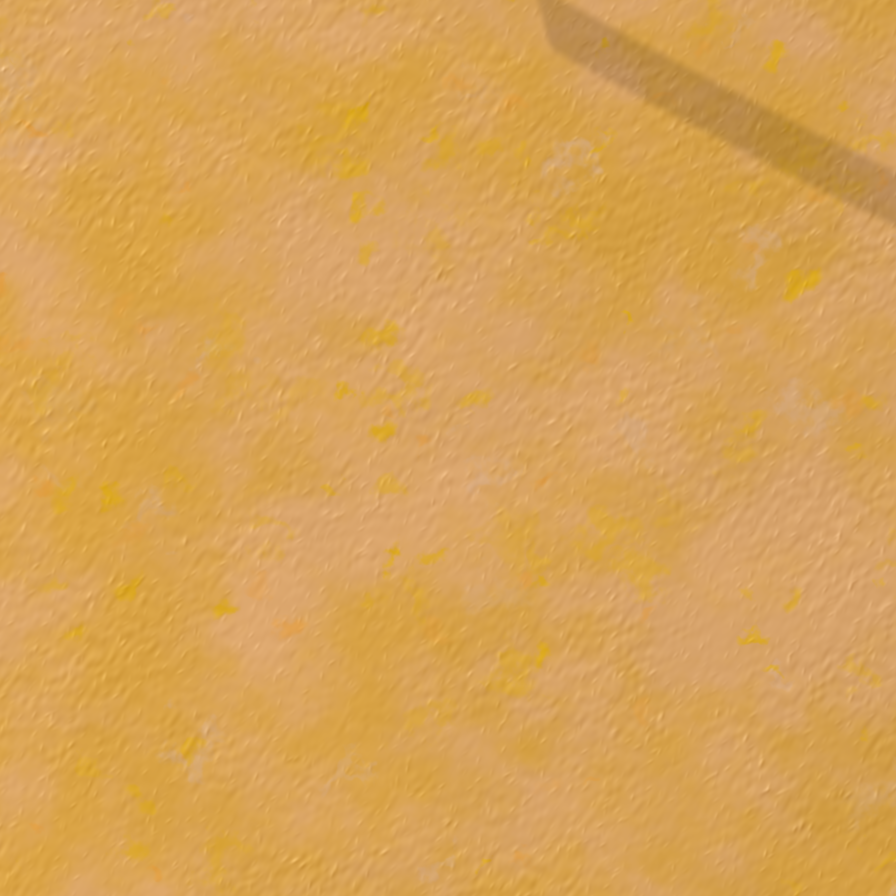
This texture is drawn by a three.js fragment shader. Its source:

```glsl
varying vec2 vUv;

const vec3 OCHRE = vec3(0.838, 0.628, 0.262);
const vec3 ROSE = vec3(0.855, 0.648, 0.425);
const vec3 YELLOW = vec3(0.865, 0.665, 0.075);
const vec3 ORANGE = vec3(0.900, 0.605, 0.215);
const vec3 LILAC = vec3(0.835, 0.680, 0.570);
const vec3 SHADOW = vec3(0.875, 0.865, 0.850);

float hash(vec2 p) {
  return fract(sin(dot(p, vec2(127.1, 311.7))) * 43758.5453);
}

vec2 hash2(vec2 p) {
  return vec2(hash(p), hash(p + 37.7));
}

vec2 rotate(vec2 p, float angle) {
  float c = cos(angle), s = sin(angle);
  return vec2(c * p.x + s * p.y, c * p.y - s * p.x);
}

float noise(vec2 p) {
  vec2 i = floor(p), f = fract(p);
  f = f * f * (3.0 - 2.0 * f);
  float low = mix(hash(i), hash(i + vec2(1.0, 0.0)), f.x);
  float high = mix(hash(i + vec2(0.0, 1.0)), hash(i + 1.0), f.x);
  return mix(low, high, f.y);
}

float fbm(vec2 p) {
  float sum = 0.0, weight = 0.5;
  for (int i = 0; i < 4; i++) {
    sum += weight * noise(p);
    p = rotate(p, 0.6) * 2.03 + 11.3;
    weight *= 0.5;
  }
  return sum / 0.9375;
}

// Soft ragged stains, one possible per cell; radius is in cell units
float blots(vec2 uv, float cells, float density, float radius, float seed) {
  vec2 ragged = vec2(fbm(uv * 42.0 + seed), fbm(uv * 42.0 + seed + 50.0)) - 0.5;
  vec2 p = uv * cells + ragged * radius * 2.4;
  vec2 cell = floor(p);
  float cover = 0.0;
  for (int y = -1; y <= 1; y++) {
    for (int x = -1; x <= 1; x++) {
      vec2 id = cell + vec2(float(x), float(y));
      vec2 rnd = hash2(id + seed);
      float size = radius * mix(0.45, 1.0, hash(id + seed + 5.1));
      vec2 q = rotate(p - id - rnd, 0.5) / vec2(1.25, 0.85);
      float present = step(hash(id + seed + 9.4), density);
      float strength = mix(0.4, 1.0, hash(id + seed + 2.8));
      cover = max(cover, present * strength * smoothstep(size, size * 0.15, length(q)));
    }
  }
  return cover;
}

// Raised slivers, lit on one flank and dark on the other
float flecks(vec2 uv, float cells, float density, vec2 size, float seed) {
  vec2 p = uv * cells, cell = floor(p);
  float relief = 0.0;
  for (int y = -1; y <= 1; y++) {
    for (int x = -1; x <= 1; x++) {
      vec2 id = cell + vec2(float(x), float(y));
      float tilt = -0.6 + 0.9 * (hash(id + seed + 3.3) - 0.5);
      vec2 q = rotate(p - id - hash2(id + seed), tilt) / size;
      float present = step(hash(id + seed + 7.9), density);
      float strength = mix(0.25, 1.0, pow(hash(id + seed + 1.6), 2.0));
      relief += present * strength * (0.35 - 1.6 * q.x) * exp(-dot(q, q));
    }
  }
  return relief;
}

// Fine slanted grain, shaded by its slope
float grain(vec2 uv, vec2 scale) {
  vec2 bend = 0.006 * vec2(noise(uv * 45.0), noise(uv * 45.0 + 20.0));
  vec2 p = rotate(uv + bend, -0.6) * scale;
  vec2 slope = vec2(0.4, -0.15);
  return noise(p - slope) - noise(p + slope);
}

// Blunt, slightly sagging shadow strip
float strip(vec2 uv, float startX, float halfWidth, float blur) {
  float t = uv.x - startX;
  float axis = 0.982 - 0.56 * t + 0.11 * t * t;
  float dist = abs(uv.y - axis) * 0.88;
  float side = 1.0 - smoothstep(halfWidth - blur, halfWidth + blur, dist);
  return side * smoothstep(-blur, blur, t + 0.3 * (uv.y - axis));
}

void main() {
  // Mottled ground
  float mottle = 0.6 * fbm(vUv * 7.0 + 3.0) + 0.4 * fbm(vUv * 24.0 + 8.0);
  vec3 color = mix(OCHRE, ROSE, smoothstep(0.28, 0.72, mottle));
  color *= 1.0 + 0.035 * (fbm(vUv * 11.0 + 60.0) - 0.5);
  color *= 1.018 - 0.035 * vUv.x;

  // Stains
  color = mix(color, LILAC, 0.55 * blots(vUv, 9.0, 0.28, 0.36, 14.0));
  color = mix(color, ORANGE, 0.55 * blots(vUv, 17.0, 0.15, 0.32, 31.0));
  color = mix(color, YELLOW, 0.45 * blots(vUv, 10.0, 0.30, 0.38, 47.0));
  color = mix(color, YELLOW, 0.85 * blots(vUv, 15.0, 0.20, 0.30, 72.0));

  // Surface relief
  float patchy = mix(0.4, 1.0, smoothstep(0.3, 0.7, fbm(vUv * 13.0 + 90.0)));
  float relief = 0.060 * patchy * grain(vUv, vec2(170.0, 85.0));
  relief += 0.105 * patchy * flecks(vUv, 52.0, 0.34, vec2(0.12, 0.27), 23.0);
  relief += 0.060 * flecks(vUv, 85.0, 0.30, vec2(0.16, 0.36), 58.0);
  color += relief * vec3(0.9, 1.0, 1.05);

  // Cast shadow
  color *= mix(vec3(1.0), SHADOW, strip(vUv, 0.605, 0.027, 0.007));

  gl_FragColor = vec4(clamp(color, 0.0, 1.0), 1.0);
}
```
